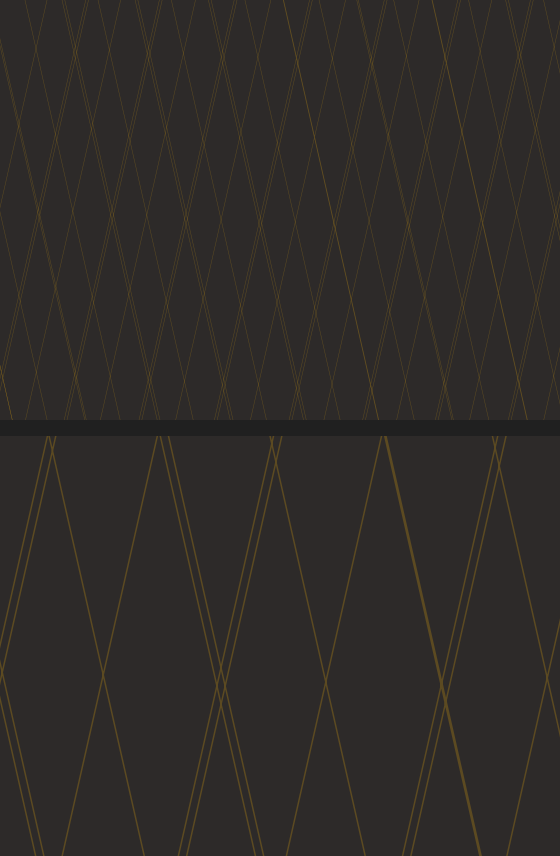
Top, the full canvas; bottom, a detail of the centre.
Give the GLSL for this pattern, as a Shadertoy shader.

```glsl
// Thin gold diagonals, alternating paired and single, crossing into tall diamonds on charcoal.

const float PI = 3.14159265;
const vec3 CHARCOAL = vec3(0.177, 0.164, 0.160);
const vec3 GOLD = vec3(0.36, 0.29, 0.13);

// All lengths are fractions of the canvas height.
const float PERIOD = 0.1762;
const float LEAN = 0.2266;
const float LINE_WIDTH = 0.00117;
const float RISING_GAP = 0.0066;

// Uneven pair spacing of the falling diagonals, in thousandths.
const float FALLING_GAPS[10] = float[10](
    0.0, 3.5, 6.5, 6.5, 6.5, 1.0, 3.5, 1.0, 6.5, 6.5);

// Share of a pixel-wide box covered by a line at signed distance d.
float lineCoverage(float d, float width, float pixel) {
    float right = min(d + 0.5 * pixel, 0.5 * width);
    float left = max(d - 0.5 * pixel, -0.5 * width);
    return max(right - left, 0.0) / pixel;
}

// One pair of lines plus the single line to its left.
float lineGroup(float x, float center, float gap, float singleOffset, float pixel) {
    float slant = inversesqrt(1.0 + LEAN * LEAN);
    float d = (x - center) * slant;
    float halfGap = 0.5 * gap * slant;
    return lineCoverage(d - halfGap, LINE_WIDTH, pixel)
         + lineCoverage(d + halfGap, LINE_WIDTH, pixel)
         + lineCoverage(d - singleOffset * slant, LINE_WIDTH, pixel);
}

// Diagonals climbing to the right, with a slow drift in spacing.
float risingLines(vec2 p, float pixel) {
    float x = p.x + LEAN * (1.0 - p.y);
    float ink = 0.0;
    for (int i = 0; i < 9; i++) {
        float k = float(i);
        float drift = 0.0017 - 0.0035 * cos(2.0 * PI * (k - 0.8) / 6.6);
        float center = 0.2083 + k * PERIOD + drift;
        ink += lineGroup(x, center, RISING_GAP, -0.0955, pixel);
    }
    return ink;
}

// Diagonals descending to the right, drifting the other way.
float fallingLines(vec2 p, float pixel) {
    float x = p.x - LEAN * (1.0 - p.y);
    float ink = 0.0;
    for (int i = 0; i < 10; i++) {
        float k = float(i - 2);
        float drift = -0.0049 * sin(PI * k / 6.5);
        float center = 0.1510 + k * PERIOD + drift;
        ink += lineGroup(x, center, 0.001 * FALLING_GAPS[i], -0.0915, pixel);
    }
    return ink;
}

void mainImage(out vec4 fragColor, in vec2 fragCoord) {
    vec2 p = fragCoord / iResolution.y;
    float pixel = 1.0 / iResolution.y;
    float ink = risingLines(p, pixel) + fallingLines(p, pixel);
    fragColor = vec4(mix(CHARCOAL, GOLD, min(ink, 1.0)), 1.0);
}
```
